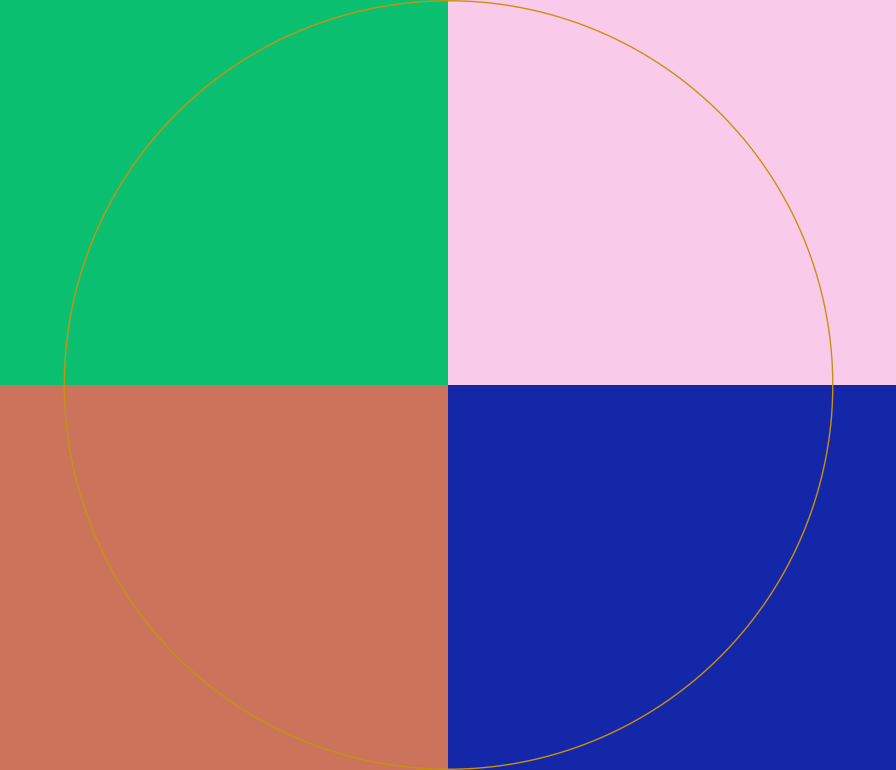
Reproduce this background procedurally as a Shadertoy shader.

```glsl
// Four flat colour quadrants under a thin gold circle spanning the canvas height.

void mainImage(out vec4 fragColor, in vec2 fragCoord)
{
    // Centred coordinates, one unit per canvas height
    float pixel = 1.0 / iResolution.y;
    vec2 p = (fragCoord - 0.5 * iResolution.xy) * pixel;

    // Quadrants, with edges smoothed over one pixel
    vec2 side = clamp(p / pixel + 0.5, 0.0, 1.0);
    vec3 lower = mix(vec3(0.796, 0.453, 0.357), vec3(0.078, 0.153, 0.663), side.x);
    vec3 upper = mix(vec3(0.039, 0.753, 0.439), vec3(0.976, 0.792, 0.918), side.x);
    vec3 color = mix(lower, upper, side.y);

    // Hairline circle
    float ringDistance = abs(length(p - vec2(0.0007, 0.0)) - 0.4990);
    float ring = clamp(0.5 + (0.0009 - ringDistance) / pixel, 0.0, 1.0);
    color = mix(color, vec3(0.78, 0.57, 0.06), ring);

    fragColor = vec4(color, 1.0);
}
```
